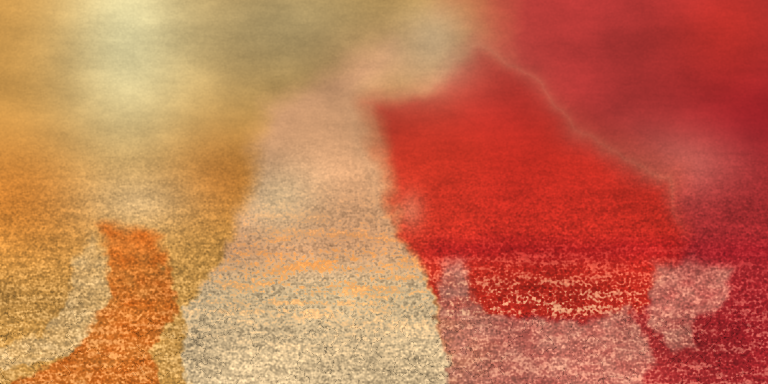
This texture is drawn by a Shadertoy shader. Its source:

```glsl
const vec3 SAND = vec3(.83, .73, .57), PEACH = vec3(.83, .62, .46);
const vec3 GOLD = vec3(.79, .58, .29), ORANGE = vec3(.77, .44, .15);
const vec3 ROSE = vec3(.76, .47, .40), CRIMSON = vec3(.68, .21, .20);
const vec3 SCARLET = vec3(.78, .18, .13), WINE = vec3(.58, .07, .12);
const vec3 CREAM = vec3(.89, .86, .66), OLIVE = vec3(.67, .59, .41);
const float SHARP_EDGE = .007, BLURRED_EDGE = .05;
const float GRAIN = .62, STREAKS = .26, CLOUDS = .32;
const int N = 10;

// Torn paper outlines, in units of the canvas height
const vec2 BAND[N] = vec2[](vec2(1.03, .89), vec2(.69, .72), vec2(.66, .53), vec2(.61, .36),
    vec2(.47, .18), vec2(.51, -.05), vec2(1.18, -.05), vec2(1.13, .24), vec2(1.05, .38), vec2(.95, .73));
const vec2 RED_SHEET[N] = vec2[](vec2(.95, .73), vec2(1.12, .78), vec2(1.24, .89), vec2(1.38, .80),
    vec2(1.5, .66), vec2(1.74, .53), vec2(1.78, .36), vec2(1.67, .19), vec2(1.18, .165), vec2(1.05, .38));
const vec2 ORANGE_SCRAP[N] = vec2[](vec2(.25, .42), vec2(.42, .39), vec2(.43, .3), vec2(.465, .19),
    vec2(.39, .09), vec2(.43, -.05), vec2(-.05, -.05), vec2(.19, .08), vec2(.29, .23), vec2(.28, .33));
const vec2 TAN_SCRAP[N] = vec2[](vec2(.22, .39), vec2(.28, .335), vec2(.295, .23), vec2(.25, .155),
    vec2(.195, .08), vec2(-.05, .03), vec2(-.05, .09), vec2(.12, .13), vec2(.18, .25), vec2(.205, .33));
const vec2 ROSE_FLOOR[N] = vec2[](vec2(1.16, .31), vec2(1.22, .325), vec2(1.245, .22), vec2(1.28, .165),
    vec2(1.54, .17), vec2(1.63, .205), vec2(1.69, .115), vec2(1.69, -.05), vec2(1.17, -.05), vec2(1.14, .245));
const vec2 ROSE_SCRAP[N] = vec2[](vec2(1.7, .31), vec2(1.8, .33), vec2(1.9, .3), vec2(1.89, .205),
    vec2(1.81, .17), vec2(1.8, .1), vec2(1.74, .08), vec2(1.72, .12), vec2(1.69, .155), vec2(1.7, .22));

float hash(vec2 p) {
    vec3 q = fract(p.xyx * .1031);
    q += dot(q, q.yzx + 33.33);
    return fract((q.x + q.y) * q.z);
}

float noise(vec2 p) {
    vec2 i = floor(p), f = fract(p);
    f = f * f * (3. - 2. * f);
    return mix(mix(hash(i), hash(i + vec2(1, 0)), f.x),
               mix(hash(i + vec2(0, 1)), hash(i + 1.), f.x), f.y);
}

float fbm(vec2 p) {
    float sum = 0., amp = .53;
    for (int i = 0; i < 4; i++, amp *= .5) {
        sum += amp * noise(p);
        p = mat2(1.6, 1.2, -1.2, 1.6) * p + 7.3;
    }
    return sum;
}

// Signed distance to a closed outline
float outline(vec2 p, vec2 v[N]) {
    float d = 1e3, s = 1.;
    for (int i = 0, j = N - 1; i < N; j = i, i++) {
        vec2 e = v[j] - v[i], w = p - v[i];
        vec2 b = w - e * clamp(dot(w, e) / dot(e, e), 0., 1.);
        d = min(d, dot(b, b));
        bvec3 c = bvec3(p.y >= v[i].y, p.y < v[j].y, e.x * w.y > e.y * w.x);
        if (all(c) || all(not(c))) s = -s;
    }
    return s * sqrt(d);
}

float cover(float d, float soft) { return smoothstep(soft, -soft, d); }

// Soft spot: centre in xy, radius in zw
float glow(vec2 p, vec4 spot) {
    vec2 q = (p - spot.xy) / spot.zw;
    return exp(-dot(q, q));
}

void mainImage(out vec4 fragColor, in vec2 fragCoord) {
    vec2 p = fragCoord / iResolution.y;
    float focus = 1. - smoothstep(.2, .7, p.y);
    float soft = mix(BLURRED_EDGE, SHARP_EDGE, focus);
    vec2 wobble = vec2(fbm(p * 13.), fbm(p * 13. + 41.)) - .5;
    vec2 t = p + .05 * wobble + focus * .014 * (vec2(noise(p * 80.), noise(p * 80. + 9.)) - .5);

    // Soft ground, gold on the left and crimson on the right
    vec3 col = mix(GOLD, CRIMSON, smoothstep(1.04, 1.38, p.x + .1 * wobble.x));
    col = mix(col, OLIVE, .9 * glow(p, vec4(.74, .94, .38, .24)));
    col = mix(col, ORANGE, .7 * glow(p, vec4(.05, .48, .3, .17)));
    col = mix(col, ORANGE, .65 * glow(p, vec4(.55, .53, .17, .13)));
    col = mix(col, CREAM, .85 * glow(p, vec4(.33, .92, .19, .38)));
    col = mix(col, SAND, .5 * glow(p, vec4(.36, .47, .15, .08)));
    col = mix(col, WINE, .6 * glow(p, vec4(1.96, .66, .19, .18)));
    col = mix(col, SCARLET, .5 * glow(p, vec4(1.9, .93, .16, .16)));
    col = mix(col, ROSE, .6 * glow(p, vec4(1.76, .57, .2, .1)));
    col = mix(col, WINE, .5 * glow(p, vec4(1.98, .16, .24, .26)));

    // Overlapping sheets, worn thin in places
    float worn = mix(1., .55 + .8 * fbm(p * vec2(24., 38.)), focus);
    float redEdge = outline(t, RED_SHEET), band = cover(outline(t, BAND), soft);
    float red = cover(redEdge, soft * mix(1., 2.2, smoothstep(1.3, 1.6, p.x)));
    vec3 bandTone = mix(PEACH, SAND, max(smoothstep(.38, .22, p.y), .8 * glow(p, vec4(.72, .48, .12, .1))));
    vec3 redTone = mix(SCARLET, CRIMSON, .7 * smoothstep(.55, .85, p.y));
    col = mix(col, ORANGE * vec3(1., .87, .8), .8 * worn * cover(outline(t, ORANGE_SCRAP), soft));
    col = mix(col, mix(GOLD, SAND, .55), .8 * worn * cover(outline(t, TAN_SCRAP), soft));
    col = mix(col, bandTone, .92 * band);
    col = mix(col, redTone, .92 * red);
    col = mix(col, ROSE, min(.85 * worn, 1.) * cover(outline(t, ROSE_FLOOR), soft * 1.6));
    col = mix(col, ROSE, .75 * worn * cover(outline(t, ROSE_SCRAP), soft * 1.6));

    // Pale folds and the dark crease
    float fold = exp(-abs(redEdge) / (.4 * soft + .004));
    col = mix(col, PEACH, .3 * fold * smoothstep(.32, .55, p.y));
    col = mix(col, PEACH, .7 * glow(p, vec4(1.05, .83, .17, .09)));
    col = mix(col, SAND, .7 * glow(p, vec4(1.13, .9, .1, .1)));
    col = mix(col, PEACH, .45 * glow(p, vec4(1.07, .45, .035, .05)));
    float crease = exp(-pow((p.y - .345 + .03 * wobble.y) / .035, 2.));
    col = mix(col, WINE, .4 * crease * smoothstep(1.04, 1.16, p.x));

    // Worn pigment showing through
    float streak = .55 * noise(p * vec2(11., 80.)) + .45 * noise(p * vec2(38., 150.) + 5.);
    float fine = .5 * noise(p * vec2(150., 200.)) + .5 * noise(mat2(.8, .6, -.6, .8) * p * 210.);
    float wear = focus * smoothstep(.46, .7, .55 * fine + .45 * streak);
    col = mix(col, ORANGE, .75 * wear * band * glow(p, vec4(.85, .3, .5, .15)));
    col = mix(col, PEACH, .75 * wear * red * glow(p, vec4(1.4, .21, .4, .09)));
    col = mix(col, SAND, .3 * wear * smoothstep(.45, .1, p.y));

    // Clouds, brush streaks, grain and hairline cracks
    float shade = 1. + CLOUDS * (fbm(p * vec2(6., 9.) + 3.) - .5);
    shade += STREAKS * (streak - .5) * mix(.2, 1., focus) + GRAIN * (fine - .5) * mix(.12, 1., focus);
    float crack = smoothstep(.014, 0., abs(fbm(p * 20. + 60.) - .5));
    shade -= .2 * crack * smoothstep(.3, .12, p.y);
    fragColor = vec4(clamp(col * shade, 0., 1.), 1.);
}
```
